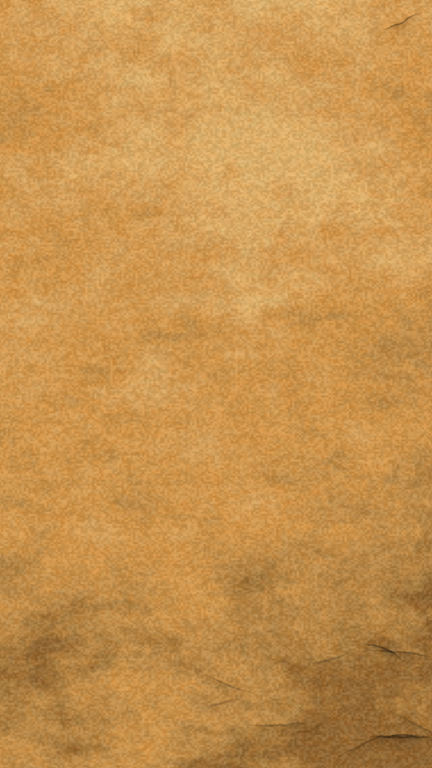
A WebGL 1 fragment shader for this texture:

```glsl
precision highp float;
uniform vec2 u_resolution;

#define MOTTLE_SCALE vec2(2.8, 4.2)
#define MOTTLE_AMOUNT 0.33
#define MOTTLE_ROUGHNESS 0.80
#define SMUDGE_SCALE vec2(9.0, 21.0)
#define SMUDGE_AMOUNT 0.16
#define GRAIN_SCALE vec2(190.0, 215.0)
#define GRAIN_AMOUNT 0.115
#define TINT_AMOUNT 0.035
#define CREASE_COUNT 12
#define CREASE_WIDTH 0.0032
#define CREASE_DEPTH 0.50

float hash(vec2 p) {
  vec3 q = fract(vec3(p.xyx) * 0.1031);
  q += dot(q, q.yzx + 33.33);
  return fract((q.x + q.y) * q.z);
}

// Smooth noise centred on zero
float noise(vec2 p) {
  vec2 cell = floor(p);
  vec2 f = fract(p);
  f = f * f * (3.0 - 2.0 * f);
  float low = mix(hash(cell), hash(cell + vec2(1.0, 0.0)), f.x);
  float high = mix(hash(cell + vec2(0.0, 1.0)), hash(cell + vec2(1.0, 1.0)), f.x);
  return mix(low, high, f.y) - 0.5;
}

// Cloudy stains from broad to fine, slightly wider than tall
float mottle(vec2 p) {
  float sum = 0.0;
  float weight = 1.0;
  mat2 turn = mat2(0.966, 0.259, -0.259, 0.966);
  for (int i = 0; i < 6; i++) {
    sum += weight * noise(p);
    p = p * 2.03 + vec2(17.3, 9.1);
    if (i < 2) p = turn * p;
    weight *= MOTTLE_ROUGHNESS;
  }
  return sum;
}

float glow(vec2 uv, vec2 centre, float tightness) {
  vec2 d = uv - centre;
  return exp(-tightness * dot(d, d));
}

// Broad lighting: dim foot and right edge, warm left side, pale upper middle
float lighting(vec2 uv) {
  float light = 0.25 + 0.37 * smoothstep(0.0, 0.50, uv.y);
  light += 0.17 * smoothstep(0.42, 0.85, uv.y);
  light += 0.12 * glow(uv, vec2(0.55, 0.78), 7.0);
  light -= 0.15 * glow(uv, vec2(0.0, 0.72), 9.0);
  light -= 0.09 * smoothstep(0.75, 1.0, uv.x);
  return light - 0.16 * glow(uv, vec2(1.0, 0.0), 9.0);
}

// One tapered fold: thin dark line, wedge of shade below, faint light above
float crease(vec2 p, float id, float top) {
  float inset = hash(vec2(id, 3.0));
  float rise = hash(vec2(id, 60.0));
  vec2 centre = vec2(0.98 - 0.75 * inset * inset, 0.03 + 0.32 * rise * rise);
  if (id < 0.5) centre = vec2(0.93, top - 0.05);
  float angle = (hash(vec2(id, 9.0)) - 0.5) * 1.2;
  float reach = mix(0.04, 0.12, hash(vec2(id, 14.0)));
  float strength = mix(0.25, 1.0, (1.0 - inset) * hash(vec2(id, 21.0)));
  if (id < 0.5) { angle = 0.25; strength = 0.6; }
  vec2 q = p - centre;
  q = vec2(cos(angle) * q.x + sin(angle) * q.y, cos(angle) * q.y - sin(angle) * q.x);
  float along = q.x / reach;
  float across = q.y - 0.008 * sin(along * 1.9 + id) - 0.006 * noise(q * 45.0 + id * 7.0);
  float taper = 1.0 - smoothstep(0.1, 1.0, abs(along));
  float line = 1.0 - smoothstep(0.0, CREASE_WIDTH * (0.4 + taper), abs(across));
  float falloff = exp(-abs(across) / (0.004 + 0.012 * taper));
  float side = smoothstep(-0.003, 0.003, across);
  return strength * taper * (line + falloff * mix(0.45, -0.15, side));
}

// Paper colours from deep brown to pale buff
vec3 paper(float tone) {
  vec3 colour = vec3(0.57, 0.40, 0.195);
  colour = mix(colour, vec3(0.67, 0.49, 0.25), clamp(tone / 0.20, 0.0, 1.0));
  colour = mix(colour, vec3(0.75, 0.55, 0.29), clamp((tone - 0.20) / 0.20, 0.0, 1.0));
  colour = mix(colour, vec3(0.81, 0.58, 0.29), clamp((tone - 0.40) / 0.18, 0.0, 1.0));
  colour = mix(colour, vec3(0.82, 0.61, 0.34), clamp((tone - 0.58) / 0.14, 0.0, 1.0));
  return mix(colour, vec3(0.86, 0.68, 0.41), clamp((tone - 0.72) / 0.22, 0.0, 1.0));
}

void main() {
  vec2 uv = gl_FragCoord.xy / u_resolution;
  vec2 p = gl_FragCoord.xy / u_resolution.x;

  // Stains and small horizontal smudges
  float tone = lighting(uv) + MOTTLE_AMOUNT * mottle(p * MOTTLE_SCALE + 4.0);
  float smudge = noise(p * SMUDGE_SCALE + 31.0) + 0.4 * noise(p * SMUDGE_SCALE * 3.1);
  tone -= SMUDGE_AMOUNT * smoothstep(0.12, 0.5, smudge);
  vec3 colour = paper(tone);

  // Fine paper grain with a slight warm and cool tint
  colour += GRAIN_AMOUNT * noise(p * GRAIN_SCALE + 11.0);
  colour += TINT_AMOUNT * noise(p * GRAIN_SCALE * 0.4 + 83.0) * vec3(1.0, -0.2, -1.0);

  // Folds gathered near the lower right, one at the top
  float folds = 0.0;
  for (int i = 0; i < CREASE_COUNT; i++) {
    folds += crease(p, float(i), u_resolution.y / u_resolution.x);
  }
  colour *= 1.0 - CREASE_DEPTH * clamp(folds, -0.2, 1.0);

  gl_FragColor = vec4(clamp(colour, 0.0, 1.0), 1.0);
}
```
